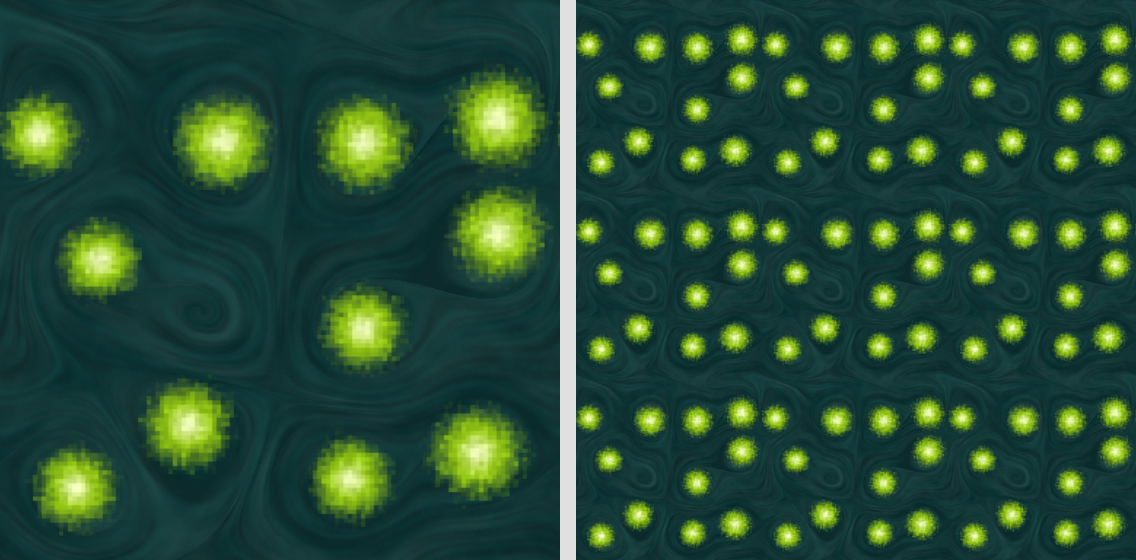
Left, the tile; right, the same tile 3 across and 3 down.
This background is drawn by a three.js fragment shader. Its source:

```glsl
// Lime glows of soft square blocks over dark teal, brushed into faint whirls.
// Each glow sits in a jittered grid cell and stirs a vortex around itself;
// wrapped noise averaged along that flow gives the strokes. Tiles both ways.

varying vec2 vUv;

const float TAU = 6.2831853;
const int COUNT = 12;               // grid cells, one of them without a glow
const float EMPTY_CELL = 5.0;
const vec2 GRID = vec2(4.0, 3.0);
const int STEPS = 20;
const float STEP_LENGTH = 0.009;
const float BLOCKS = 128.0;

const vec3 DEEP_TEAL = vec3(0.050, 0.165, 0.170);
const vec3 PALE_TEAL = vec3(0.088, 0.255, 0.252);
const vec3 LIME = vec3(0.58, 0.78, 0.06);
const vec3 CORE = vec3(0.93, 0.98, 0.72);

float hash(vec2 p) {
  vec3 q = fract(vec3(p.xyx + 7.0) * 0.1031);
  q += dot(q, q.yzx + 33.33);
  return fract((q.x + q.y) * q.z);
}

// Value noise that wraps after a whole number of cells
float noise(vec2 p, vec2 period) {
  vec2 g = p * period;
  vec2 f = smoothstep(0.0, 1.0, fract(g));
  vec2 a = mod(floor(g), period);
  vec2 b = mod(a + 1.0, period);
  return mix(mix(hash(a), hash(vec2(b.x, a.y)), f.x),
             mix(hash(vec2(a.x, b.y)), hash(b), f.x), f.y);
}

// Shortest offset on the wrapped canvas
vec2 wrapOffset(vec2 d) {
  return fract(d + 0.5) - 0.5;
}

// Centre in xy, radius in z (zero when empty), spin in w
vec4 makeGlow(float index) {
  vec2 cell = floor(vec2(mod(index + 0.5, GRID.x), (index + 0.5) / GRID.x));
  vec2 jitter = vec2(hash(cell + 11.0), hash(cell + 29.0)) - 0.5;
  vec2 centre = (cell + 0.5 + jitter * vec2(0.5, 0.6)) / GRID;
  float radius = mix(0.074, 0.091, hash(cell + 47.0));
  float spin = hash(cell + 63.0) < 0.5 ? -1.0 : 1.0;
  return vec4(centre, index == EMPTY_CELL ? 0.0 : radius, spin);
}

// Unit direction of the vortices plus a weak wavy drift
vec2 flow(vec2 p, vec4 glows[COUNT]) {
  vec2 v = 0.008 * sin(TAU * (p.yx * vec2(2.0, 1.0) + vec2(0.1, 0.6)));
  for (int i = 0; i < COUNT; i++) {
    vec2 d = wrapOffset(p - glows[i].xy);
    v += glows[i].w * vec2(-d.y, d.x) * exp(-dot(d, d) / 0.015);
  }
  return v / (length(v) + 0.0001);
}

// Fine and broad noise averaged along the flow
vec2 strokes(vec2 p, vec4 glows[COUNT]) {
  vec2 sum = vec2(0.0);
  for (int i = 0; i < STEPS; i++) {
    sum += vec2(noise(p, vec2(128.0)), noise(p + 0.37, vec2(48.0)));
    p += STEP_LENGTH * flow(p, glows);
  }
  return sum / float(STEPS) - 0.5;
}

vec3 brushedTeal(vec2 stroke) {
  float tone = 0.5 + 3.0 * stroke.x + 2.0 * stroke.y;
  vec3 colour = mix(DEEP_TEAL, PALE_TEAL, clamp(tone, 0.0, 1.2));
  colour.r += 0.1 * (stroke.y - stroke.x);
  return colour;
}

// Snaps to blocks with softened borders
vec2 softBlocks(vec2 p, float count) {
  vec2 g = p * count;
  return (floor(g) + smoothstep(0.2, 0.8, fract(g))) / count;
}

// Woven grain, from rows and columns of stretched noise
float weave(vec2 p) {
  return 0.5 * (noise(p, vec2(BLOCKS, 0.5 * BLOCKS))
              + noise(p, vec2(0.5 * BLOCKS, BLOCKS))) - 0.5;
}

vec3 addGlow(vec3 base, vec2 p, vec4 glow, float grain) {
  float t = length(wrapOffset(p - glow.xy)) / glow.z;
  t += grain * (0.08 + 0.3 * t);
  float cover = 1.0 - smoothstep(0.4, 1.1, t);
  float heat = 1.0 - smoothstep(0.0, 0.55, t);
  vec3 light = mix(LIME, CORE, heat) * (1.0 - 0.12 * grain);
  return mix(base, light, cover);
}

void main() {
  vec4 glows[COUNT];
  for (int i = 0; i < COUNT; i++) glows[i] = makeGlow(float(i));

  vec3 colour = brushedTeal(strokes(vUv, glows));

  vec2 block = softBlocks(vUv, BLOCKS);
  float grain = weave(block);
  for (int i = 0; i < COUNT; i++) {
    if (glows[i].z > 0.0) colour = addGlow(colour, block, glows[i], grain);
  }
  gl_FragColor = vec4(colour, 1.0);
}
```
